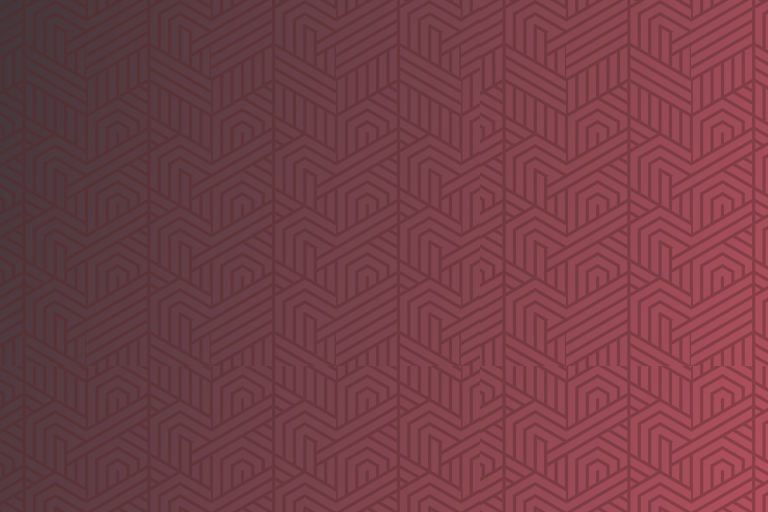
This pattern is drawn by a Shadertoy shader. Its source:

```glsl
// Woven isometric line maze over a dark-to-rose gradient.
// Every region is striped along one of three directions 60 degrees apart;
// each fourth row swaps its arches for plain bands, and the tiling has seams.

#define PITCH 0.0203125       // stripe spacing, in canvas heights
#define RISE 0.0234375        // the same spacing measured straight down a slanted stripe
#define LINE_HALF 0.155       // half line width, in stripe spacings
#define SEAM_X 0.9375         // width of one printed tile
#define SEAM_Y 0.715          // depth of the horizontal seam
#define SEAM_SKIP 0.043       // strip lost at that seam
#define ORIGIN vec2(0.047, 0.191)
#define DARK vec3(0.260, 0.215, 0.230)
#define ROSE vec3(0.700, 0.315, 0.370)
#define INK vec3(0.34, 0.15, 0.16)
#define INK_ALPHA 0.42

// Distance to the nearest whole number
float stripe(float v) {
    return abs(fract(v + 0.5) - 0.5);
}

// Left half of a repeat: a roof whose right side folds into a zigzag
float roofColumn(float a, float b) {
    float slope = b - 3.0 - (a - 3.0) * 0.5;
    float row = mod(floor(slope / 6.0), 4.0);
    float s = mod(slope, 6.0);
    float edge = 6.0 - s;
    if (row > 2.5)                                  // plain falling bands
        return min(edge, s < 3.0 ? stripe(s) : min(stripe(a), s - 3.0));

    float drop = s + (a - 3.0) * 0.5;
    float h = drop - abs(a - 3.0) * 0.5;
    float rise = drop + (a - 6.0) * 0.5;
    if (h < 0.0)                                    // wedge beside the roof
        return min(edge, min(stripe(s), -h));
    if (a > 4.0 && drop > 3.5) {                    // fold back to the left
        edge = min(edge, abs(rise - 4.5));
        if (rise < 4.5) return min(edge, min(stripe(rise - 0.5), a - 4.0));
        return min(edge, stripe(a));
    }
    if (a < 3.0) return min(edge, stripe(min(a, h)));
    return min(edge, s < 3.0 ? stripe(s) : min(stripe(a), s - 3.0));
}

// Right half of a repeat: nested arches resting on rising bands
float archColumn(float a, float b) {
    float rise = b + (a - 9.0) * 0.5 + 2.0;
    float row = mod(floor(rise / 6.0), 4.0);
    float w = mod(rise, 6.0) - 2.0;
    if (row > 2.5)                                  // wide bands, then uprights
        return w < 3.0 ? stripe(w) : min(stripe(a), w - 3.0);
    if (w < 0.0)
        return row < 0.5 ? min(stripe(a), -w) : stripe(w);

    float fromCentre = abs(a - 9.0);
    float h = w - (a - 9.0) * 0.5 - fromCentre * 0.5;
    float edge = min(4.0 - w, w);
    if (h < 0.0) return min(edge, stripe(h));       // wedge beside the arch
    return min(edge, stripe(min(3.0 - fromCentre, h)));
}

void mainImage(out vec4 fragColor, in vec2 fragCoord) {
    vec2 uv = fragCoord / iResolution.xy;
    vec2 p = fragCoord / iResolution.y;
    p.y = 1.0 - p.y;

    // Diagonal backdrop
    float t = clamp(0.83 * uv.x + 0.17 * (1.0 - uv.y), 0.0, 1.0);
    vec3 colour = mix(DARK, ROSE, t);

    // Tile seams, then stripe coordinates
    p.x = mod(p.x, SEAM_X);
    p.y += SEAM_SKIP * step(SEAM_Y, p.y);
    vec2 cell = (p - ORIGIN) / vec2(PITCH, RISE);
    float a = mod(cell.x, 12.0);

    float d = a < 6.0 ? roofColumn(a, cell.y) : archColumn(a, cell.y);
    d = min(d, min(a, 12.0 - a));                   // upright between repeats

    float soft = 0.7 / (iResolution.y * PITCH);
    float line = 1.0 - smoothstep(LINE_HALF - soft, LINE_HALF + soft, d);
    colour = mix(colour, INK, INK_ALPHA * line);
    fragColor = vec4(colour, 1.0);
}
```
